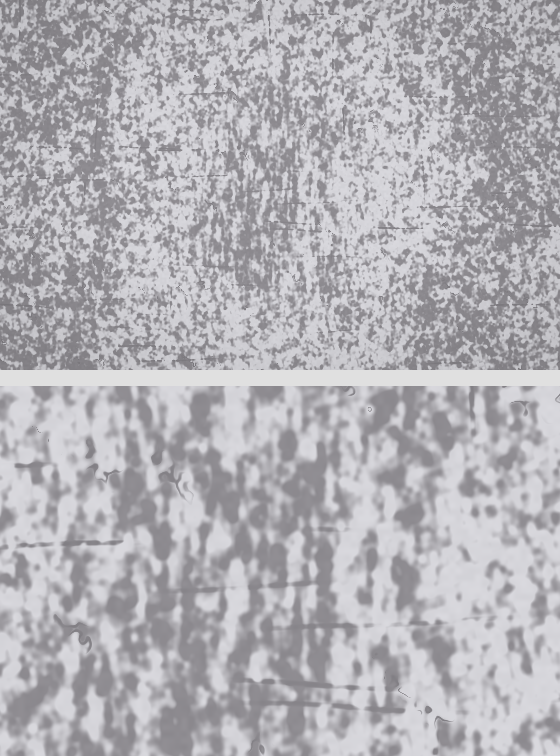
Top, the full canvas; bottom, a detail of the centre.
A WebGL 2 fragment shader for this texture:

```glsl
#version 300 es
precision highp float;
// Worn grey metal: flaking pale paint, brushed centre, fine scratches and dark chips.

uniform vec2 u_resolution;
out vec4 outColor;

const vec3 PAINT = vec3(0.838, 0.836, 0.856);
const vec3 METAL = vec3(0.556, 0.546, 0.566);
const float FLAKE_FREQ = 98.0;         // flakes per canvas height
const vec2 STREAK_FREQ = vec2(150.0, 36.0);
const vec2 CLOUD_FREQ = vec2(7.5, 4.2);
const vec2 COLUMN_FREQ = vec2(30.0, 3.0);
const float EDGE_SOFTNESS = 0.165;
const float WEAR_BIAS = 0.0;
const float VIGNETTE = 0.09;
const int SCRATCH_COUNT = 56;
const float SCRATCH_WIDTH = 0.0021;
const float CHIP_FREQ = 13.0;

float hash(vec2 p) {
    vec3 q = fract(vec3(p.xyx) * 0.1031);
    q += dot(q, q.yzx + 33.33);
    return fract((q.x + q.y) * q.z);
}

vec2 hash2(vec2 p) {
    return vec2(hash(p), hash(p + 71.7));
}

float valueNoise(vec2 p) {
    vec2 cell = floor(p), f = fract(p);
    f = f * f * (3.0 - 2.0 * f);
    float low = mix(hash(cell), hash(cell + vec2(1, 0)), f.x);
    float high = mix(hash(cell + vec2(0, 1)), hash(cell + vec2(1, 1)), f.x);
    return mix(low, high, f.y);
}

// Rotated octaves from clumps to specks, centred on zero
float grain(vec2 p) {
    const mat2 TURN = mat2(0.8, 0.6, -0.6, 0.8);
    float sum = 0.24 * valueNoise(p * 0.45 + 5.0);
    p = TURN * p + 17.3;
    sum += 0.50 * valueNoise(p);
    p = TURN * p * 1.8 + 41.9;
    return sum + 0.34 * valueNoise(p) - 0.54;
}

// Upright brushed marks, centred on zero
float streaks(vec2 p) {
    p.x += 0.0015 * sin(p.y * 31.0);
    return 0.6 * valueNoise(p * STREAK_FREQ)
         + 0.4 * valueNoise(p * STREAK_FREQ * vec2(0.6, 0.35) + 9.0) - 0.5;
}

// Sparse cellular spots of random size, wider than tall
float chips(vec2 p) {
    vec2 cell = floor(p);
    float spot = 0.0;
    for (int j = -1; j <= 1; j++)
    for (int i = -1; i <= 1; i++) {
        vec2 id = cell + vec2(i, j);
        vec2 offset = (p - id - hash2(id)) * vec2(0.75, 1.25);
        float size = 0.17 * smoothstep(0.6, 1.0, hash(id + 5.3));
        spot = max(spot, smoothstep(size, size * 0.3 - 0.01, length(offset)));
    }
    return spot;
}

// Thin tapered lines, mostly level, some upright
float scratches(vec2 p, float aspect) {
    float mark = 0.0;
    for (int i = 0; i < SCRATCH_COUNT; i++) {
        vec2 seed = vec2(float(i) * 3.7, 12.1);
        vec2 q = p - hash2(seed) * vec2(aspect, 1.0);
        float angle = (hash(seed + 2.0) - 0.5) * 0.16;
        if (hash(seed + 4.0) > 0.72) angle += 1.5708;
        q = mat2(cos(angle), -sin(angle), sin(angle), cos(angle)) * q;
        q.y += 0.001 * sin(q.x * 35.0 + float(i));
        float halfLength = mix(0.02, 0.14, hash(seed + 6.0));
        float taper = 1.0 - smoothstep(0.5, 1.0, abs(q.x) / halfLength);
        float line = 1.0 - smoothstep(0.3, 1.6, abs(q.y) / SCRATCH_WIDTH);
        mark = max(mark, line * taper * mix(0.4, 1.0, hash(seed + 8.0)));
    }
    return mark;
}

void main() {
    vec2 uv = gl_FragCoord.xy / u_resolution;
    float aspect = u_resolution.x / u_resolution.y;
    vec2 p = vec2(uv.x * aspect, uv.y);

    // Broad regions: brushed oval, patchy pale ring around it, worn sides
    vec2 fromCentre = uv - 0.5;
    vec2 warp = vec2(valueNoise(p * 6.0), valueNoise(p * 6.0 + 30.0)) - 0.5;
    float oval = length((fromCentre + 0.16 * warp) * vec2(6.5, 2.9));
    float brushed = 1.0 - smoothstep(0.5, 1.25, oval);
    float ring = exp(-pow((oval - 1.3) * 1.9, 2.0)) * (0.5 + valueNoise(p * 5.0 + 60.0));
    float side = smoothstep(0.12, 0.5, abs(fromCentre.x));

    // Wear level decides where metal shows through
    float cloud = valueNoise(p * CLOUD_FREQ + 3.0) - 0.5;
    float column = valueNoise(p * COLUMN_FREQ + 8.0) - 0.5;
    float flakes = grain(p * FLAKE_FREQ * vec2(1.0, 0.9));
    float brushing = streaks(p);
    float wear = mix(flakes + 0.25 * brushing, 0.65 * flakes + 0.60 * brushing, brushed);
    wear += WEAR_BIAS + 0.14 * cloud + 0.11 * column;
    wear += 0.035 * side - 0.085 * ring - 0.015 * brushed;

    float chip = chips(p * CHIP_FREQ + 1.2 * vec2(flakes, -flakes));
    float scratch = scratches(p, aspect) * smoothstep(-0.28, 0.02, flakes);
    wear += 0.22 * chip + 0.26 * scratch;

    // Tone, with darker marks and dim borders
    vec3 color = mix(PAINT, METAL, smoothstep(-EDGE_SOFTNESS, EDGE_SOFTNESS, wear));
    color -= 0.04 * max(chip, scratch);
    color += 0.03 * (valueNoise(p * 170.0) - 0.5);
    color *= 1.0 - VIGNETTE * smoothstep(0.25, 0.72, length(fromCentre));
    outColor = vec4(color, 1.0);
}
```
